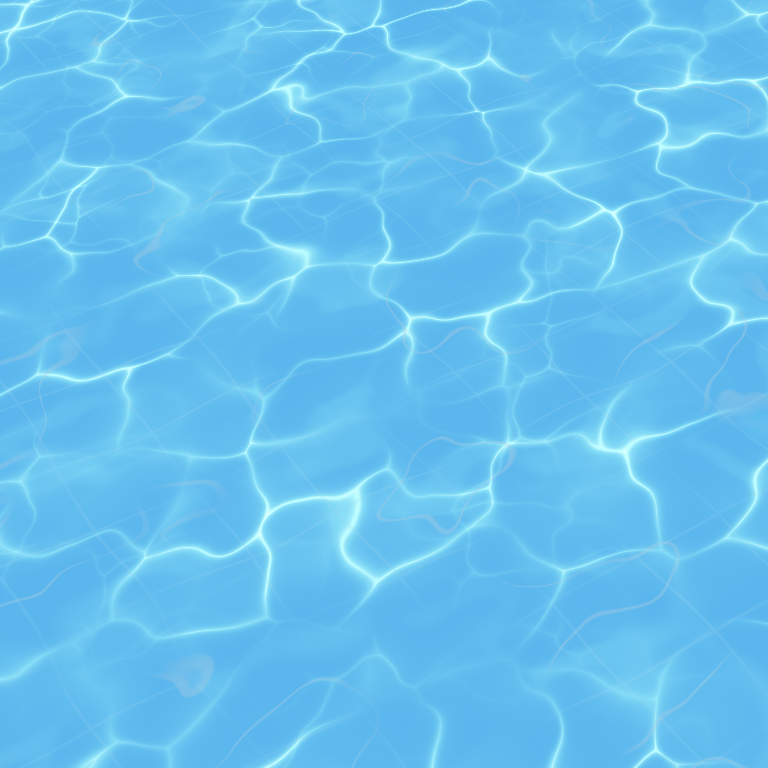
A three.js fragment shader for this texture:

```glsl
// Sunlit pool water seen at a slant: a bright caustic net over pale blue.
// Warped Voronoi borders on a perspective plane make the net; faint tile
// joints and curled noise contours lie beneath it.
varying vec2 vUv;

vec2 hash2(vec2 p) {
  vec3 q = fract(p.xyx * vec3(0.1031, 0.1030, 0.0973));
  q += dot(q, q.yzx + 33.33);
  return fract((q.xx + q.yz) * q.zy);
}

float corner(vec2 cell, vec2 offset) {
  float angle = 6.2832 * hash2(cell).x;
  return dot(vec2(cos(angle), sin(angle)), offset);
}

// Gradient noise, about -0.7 to 0.7
float noise(vec2 p) {
  vec2 i = floor(p), f = fract(p), e = vec2(1.0, 0.0);
  vec2 u = f * f * f * (f * (f * 6.0 - 15.0) + 10.0);
  return mix(mix(corner(i, f), corner(i + e, f - e), u.x),
             mix(corner(i + e.yx, f - e.yx), corner(i + 1.0, f - 1.0), u.x), u.y);
}

vec2 warp(vec2 p) {
  return vec2(noise(p), noise(p + 47.3));
}

// x: gap to the nearest cell border, y: gap to the nearest junction
vec2 cellGaps(vec2 p) {
  vec2 home = floor(p);
  vec3 d = vec3(9.0);
  for (int j = -1; j <= 1; j++) {
    for (int i = -1; i <= 1; i++) {
      vec2 cell = home + vec2(float(i), float(j));
      float r = length(cell + 0.1 + 0.8 * hash2(cell + 100.0) - p);
      if (r < d.x) d = vec3(r, d.xy);
      else if (r < d.y) d = vec3(d.x, r, d.y);
      else d.z = min(d.z, r);
    }
  }
  return d.yz - d.x;
}

// Light of one net: sharp core, soft halo and glints at the junctions
float caustic(vec2 p) {
  p += 0.42 * warp(p * 0.9) + 0.16 * warp(p * 2.3 + 9.0);
  vec2 gap = cellGaps(p);
  float strength = smoothstep(-0.35, 0.45, noise(p * 0.8 + 31.0));
  float width = 0.04 + 0.03 * noise(p * 1.3 + 5.0);
  float core = 0.85 * strength * exp(-gap.x / width);
  float halo = 0.2 * smoothstep(-0.3, 0.5, noise(p * 1.1 + 71.0)) * exp(-gap.x * 5.0);
  float glint = 0.55 * strength * exp(-gap.y / 0.07);
  return core + halo + glint;
}

float stroke(float d, float width) {
  return 1.0 - smoothstep(0.3 * width, width, abs(d));
}

void main() {
  // Water plane receding towards the top
  float depth = 2.4 - vUv.y;
  vec2 ground = vec2(12.0 * (vUv.x - 0.5), 34.0) / depth + vec2(20.0, 10.0);
  vec2 water = ground - vec2(0.0, 0.28 * ground.x);

  // Broad veils of light and soft ripples
  float veil = smoothstep(-0.15, 0.6, noise(water * 0.8 + 13.0));
  float patches = smoothstep(0.05, 0.4, noise(water * 1.4 + warp(water * 1.5)));
  float ripple = exp(-9.0 * abs(noise(water * 1.1 + 0.6 * warp(water * 1.7) + 60.0)));
  float light = 0.02 + 0.09 * veil + 0.09 * patches + 0.09 * ripple * veil;

  // Main net and a fainter, finer one that gathers far away at the left
  float clutter = smoothstep(-0.1, 0.5, noise(water * 0.5 + 23.0));
  clutter += 0.6 * smoothstep(0.5, 1.0, vUv.y) * smoothstep(0.7, 0.1, vUv.x);
  light += caustic(water);
  light += 0.35 * clutter * caustic(water * 1.45 + 57.0);

  // Blue water through pale cyan to white glints
  vec3 color = mix(vec3(0.345, 0.705, 0.927), vec3(0.49, 0.84, 0.96), min(light / 0.35, 1.0));
  color = mix(color, vec3(0.74, 0.99, 1.0), smoothstep(0.3, 0.95, light));
  color = mix(color, vec3(0.93, 1.0, 1.0), smoothstep(0.95, 1.6, light));

  // Tile joints, bent by the water
  vec2 tile = mat2(0.84, -0.54, 0.54, 0.84) * (ground + 0.12 * warp(ground * 0.9));
  vec2 joint = (fract(tile / 0.8) - 0.5) * 0.8;
  float joints = max(stroke(joint.x, 0.018), stroke(joint.y, 0.018));
  joints *= smoothstep(-0.4, 0.3, noise(ground * 0.7 + 81.0));
  color = mix(color, vec3(0.62, 0.84, 0.94), 0.2 * joints);

  // Curled pale reflections along noise contours
  float contour = noise(water * 0.9 + 0.45 * warp(water * 1.6 + 3.0) + 90.0) - 0.16;
  float curls = stroke(contour, 0.022) * smoothstep(-0.1, 0.25, noise(water * 0.8 + 37.0));
  color = mix(color, vec3(0.66, 0.80, 0.89), 0.38 * curls);

  gl_FragColor = vec4(color, 1.0);
}
```
